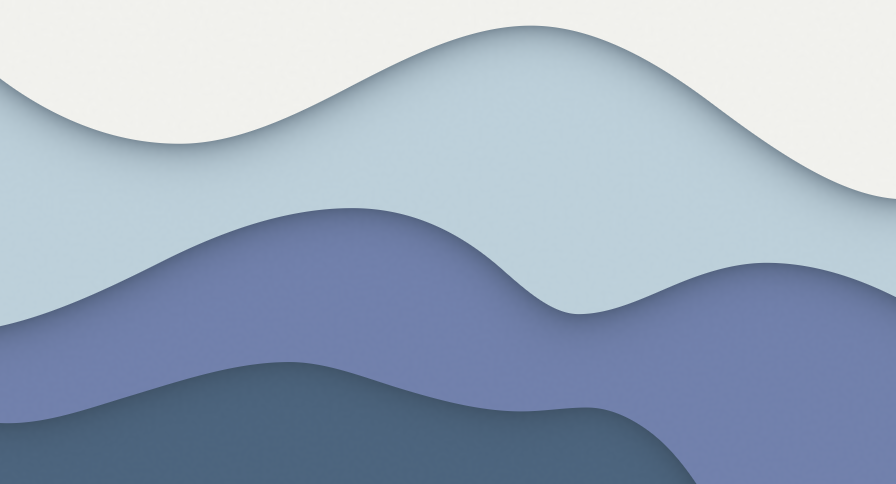
A WebGL 2 fragment shader for this background:

```glsl
#version 300 es
precision highp float;
// Layered paper-cut waves in pale blue, periwinkle and slate, with soft inner shadows.

uniform vec2 u_resolution;
out vec4 fragColor;

// Lengths are in canvas heights; x runs from 0 to ASPECT.
const float ASPECT = 512.0 / 276.0;
const float SHADOW_WIDTH = 0.031;
const float SHADOW_STRENGTH = 0.48;
const float GRAIN_SCALE = 90.0;
const float GRAIN_STRENGTH = 0.006;

const vec3 PAPER = vec3(0.945, 0.945, 0.93);
const vec3 PALE_BLUE = vec3(0.74, 0.815, 0.855);
const vec3 PERIWINKLE = vec3(0.445, 0.505, 0.675);
const vec3 SLATE = vec3(0.30, 0.395, 0.495);
const vec3 SHADOW = vec3(0.20, 0.26, 0.32);

// Crest knots: x, height, slope.
const int KNOTS = 8;
const vec3 BACK_CREST[KNOTS] = vec3[KNOTS](
  vec3(0.0, 0.838, -0.75), vec3(0.186, 0.736, -0.36),
  vec3(0.372, 0.703, 0.0), vec3(0.725, 0.821, 0.52),
  vec3(1.099, 0.947, 0.0), vec3(1.473, 0.787, -0.75),
  vec3(1.664, 0.657, -0.57), vec3(1.855, 0.589, -0.08));
const vec3 MIDDLE_CREST[KNOTS] = vec3[KNOTS](
  vec3(0.0, 0.326, 0.22), vec3(0.338, 0.461, 0.50),
  vec3(0.729, 0.570, 0.0), vec3(1.039, 0.444, -0.88),
  vec3(1.198, 0.351, 0.0), vec3(1.396, 0.411, 0.42),
  vec3(1.587, 0.457, 0.0), vec3(1.855, 0.386, -0.50));
const vec3 FRONT_CREST[KNOTS] = vec3[KNOTS](
  vec3(0.0, 0.126, -0.05), vec3(0.266, 0.181, 0.30),
  vec3(0.599, 0.252, 0.0), vec3(0.833, 0.196, -0.30),
  vec3(1.080, 0.150, 0.0), vec3(1.215, 0.158, 0.0),
  vec3(1.341, 0.111, -0.72), vec3(1.442, 0.0, -1.5));

// Cubic Hermite curve, continued as a straight line past the last knot.
float crestHeight(vec3 knots[KNOTS], float x) {
  vec3 last = knots[KNOTS - 1];
  float height = last.y + last.z * (x - last.x);
  for (int i = 0; i < KNOTS - 1; i++) {
    vec3 a = knots[i];
    vec3 b = knots[i + 1];
    if (x < b.x) {
      float span = b.x - a.x;
      float t = (x - a.x) / span;
      float ease = t * t * (3.0 - 2.0 * t);
      float bend = t * (1.0 - t) * (a.z * (1.0 - t) - b.z * t);
      height = mix(a.y, b.y, ease) + span * bend;
      break;
    }
  }
  return height;
}

// Approximate distance below the crest, positive inside the layer.
float crestDistance(vec3 knots[KNOTS], vec2 p) {
  const float STEP = 0.002;
  float height = crestHeight(knots, p.x);
  float slope = (crestHeight(knots, p.x + STEP) - crestHeight(knots, p.x - STEP)) / (2.0 * STEP);
  return (height - p.y) * inversesqrt(1.0 + slope * slope);
}

vec3 addLayer(vec3 below, vec3 color, float depth, float pixel) {
  float shade = SHADOW_STRENGTH * exp(-max(depth, 0.0) / SHADOW_WIDTH);
  float coverage = clamp(depth / pixel + 0.5, 0.0, 1.0);
  return mix(below, mix(color, SHADOW, shade), coverage);
}

vec2 randomGradient(vec2 cell) {
  float angle = 6.2832 * fract(sin(dot(cell, vec2(127.1, 311.7))) * 43758.5);
  return vec2(cos(angle), sin(angle));
}

float gradientNoise(vec2 p) {
  vec2 cell = floor(p);
  vec2 f = p - cell;
  vec2 u = f * f * f * (f * (f * 6.0 - 15.0) + 10.0);
  vec2 e = vec2(1.0, 0.0);
  float low = mix(dot(randomGradient(cell), f), dot(randomGradient(cell + e), f - e), u.x);
  float high = mix(dot(randomGradient(cell + e.yx), f - e.yx),
                   dot(randomGradient(cell + e.xx), f - e.xx), u.x);
  return mix(low, high, u.y);
}

void main() {
  vec2 p = gl_FragCoord.xy / u_resolution * vec2(ASPECT, 1.0);
  float pixel = 1.0 / u_resolution.y;

  // Stack the sheets from back to front.
  vec3 color = PAPER;
  color = addLayer(color, PALE_BLUE, crestDistance(BACK_CREST, p), pixel);
  color = addLayer(color, PERIWINKLE, crestDistance(MIDDLE_CREST, p), pixel);
  color = addLayer(color, SLATE, crestDistance(FRONT_CREST, p), pixel);

  // Faint paper grain.
  color += GRAIN_STRENGTH * gradientNoise(p * GRAIN_SCALE);
  fragColor = vec4(color, 1.0);
}
```
